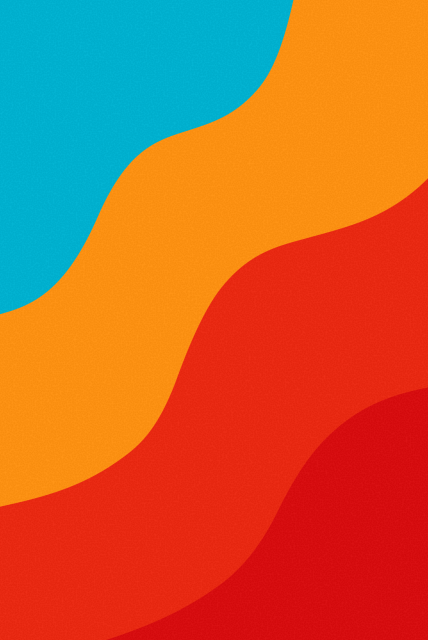
Reproduce this background procedurally as a Shadertoy shader.

```glsl
const vec3 BLUE    = vec3(0.00, 0.69, 0.81);
const vec3 ORANGE  = vec3(0.985, 0.565, 0.07);
const vec3 RED     = vec3(0.91, 0.16, 0.07);
const vec3 CRIMSON = vec3(0.84, 0.05, 0.06);

const float CANVAS_HEIGHT  = 1.5;   // in canvas widths
const float GRAIN_CELLS    = 240.0; // grain cells per canvas width
const float GRAIN_STRENGTH = 0.035;

// Knots of each wave: x, height, slope
const int KNOTS = 6;
const vec3 UPPER_WAVE[KNOTS] = vec3[KNOTS](
    vec3(0.0, 0.7637, 0.27), vec3(0.2285, 0.9922, 2.3), vec3(0.4492, 1.1973, 0.33),
    vec3(0.5859, 1.2734, 1.0), vec3(0.6855, 1.5, 4.5), vec3(0.75, 1.79, 4.5));
const vec3 MIDDLE_WAVE[KNOTS] = vec3[KNOTS](
    vec3(0.0, 0.3125, 0.22), vec3(0.2734, 0.418, 0.7), vec3(0.4141, 0.6152, 2.75),
    vec3(0.5176, 0.8262, 1.25), vec3(0.7227, 0.9434, 0.28), vec3(1.0, 1.082, 1.0));
const vec3 LOWER_WAVE[KNOTS] = vec3[KNOTS](
    vec3(0.0, -0.082, 0.33), vec3(0.248, 0.0, 0.33), vec3(0.5078, 0.125, 0.72),
    vec3(0.6504, 0.3047, 2.05), vec3(0.7617, 0.4727, 1.0), vec3(1.0, 0.5918, 0.2));

// Approximate signed distance to a cubic Hermite wave, positive above it
float waveDistance(vec2 p, vec3 knots[KNOTS]) {
    vec3 a = knots[0], b = knots[1];
    for (int i = 1; i < KNOTS - 1; i++) {
        if (p.x >= knots[i].x) {
            a = knots[i];
            b = knots[i + 1];
        }
    }
    float span = b.x - a.x;
    float t = clamp((p.x - a.x) / span, 0.0, 1.0);
    float rise = b.y - a.y;
    float m0 = a.z * span, m1 = b.z * span;
    float c2 = 3.0 * rise - 2.0 * m0 - m1;
    float c3 = m0 + m1 - 2.0 * rise;
    float height = a.y + t * (m0 + t * (c2 + t * c3));
    float slope = (m0 + t * (2.0 * c2 + t * 3.0 * c3)) / span;
    return (p.y - height) / sqrt(1.0 + slope * slope);
}

vec2 hash2(vec2 cell) {
    vec3 q = fract(cell.xyx * vec3(0.1031, 0.1030, 0.0973));
    q += dot(q, q.yzx + 33.33);
    return fract((q.xx + q.yz) * q.zy);
}

// Cellular noise: distance to the nearest scattered point
float cellular(vec2 p) {
    vec2 cell = floor(p), local = fract(p);
    float nearest = 2.0;
    for (int y = -1; y <= 1; y++) {
        for (int x = -1; x <= 1; x++) {
            vec2 offset = vec2(x, y);
            nearest = min(nearest, length(offset + hash2(cell + offset) - local));
        }
    }
    return nearest;
}

void mainImage(out vec4 fragColor, in vec2 fragCoord) {
    vec2 p = fragCoord / iResolution.xy * vec2(1.0, CANVAS_HEIGHT);
    float edge = 0.7 / iResolution.x;

    // Stacked colour bands, from the bottom up
    vec3 color = CRIMSON;
    color = mix(color, RED, smoothstep(-edge, edge, waveDistance(p, LOWER_WAVE)));
    color = mix(color, ORANGE, smoothstep(-edge, edge, waveDistance(p, MIDDLE_WAVE)));
    color = mix(color, BLUE, smoothstep(-edge, edge, waveDistance(p, UPPER_WAVE)));

    // Fine paper grain
    float grain = cellular(p * GRAIN_CELLS) - 0.45;
    color += grain * GRAIN_STRENGTH;

    fragColor = vec4(clamp(color, 0.0, 1.0), 1.0);
}
```
